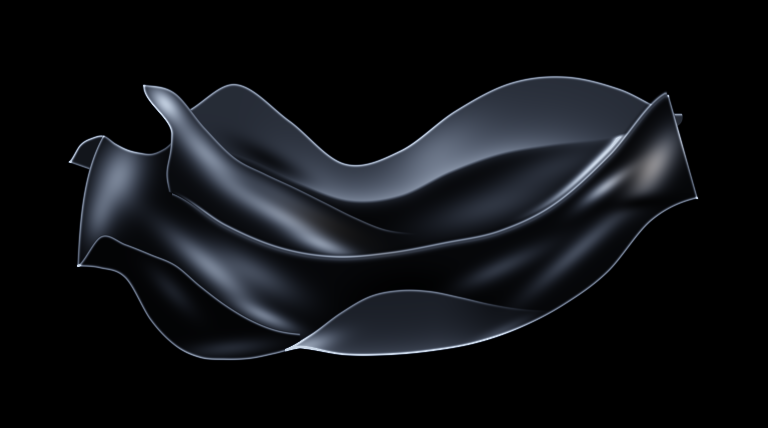
This background is drawn by a Shadertoy shader. Its source:

```glsl
// Translucent dark silk floating on black: overlapping sheets bounded by smooth
// spline edges, lit by stretched soft glows and thin bright rims, back to front.
// Space is 7.68 wide and 4.3 high, with y pointing down.

// Signed distance below a Catmull-Rom edge of evenly spaced heights
float below(vec2 p, float start, float gap, float k[10]) {
    float t = clamp((p.x - start) / gap, 0.0, 8.999);
    int i = int(t);
    float f = t - float(i), b = k[i], c = k[i + 1];
    float m = 0.5 * (c - k[max(i - 1, 0)]);
    float n = 0.5 * (k[min(i + 2, 9)] - b);
    float q = 3.0 * (c - b) - 2.0 * m - n, r = 2.0 * (b - c) + m + n;
    float slope = (m + f * (2.0 * q + 3.0 * r * f)) / gap;
    return (p.y - b - f * (m + f * (q + f * r))) / sqrt(1.0 + slope * slope);
}

float cover(float d) {
    float w = 4.3 / iResolution.y;
    return smoothstep(-w, w, d);
}

float rim(float d, float width) {
    return exp(-d * d / (width * width));
}

// Thin bright line just inside an edge
float hairline(float d) {
    return rim(d - 0.01, 0.014);
}

// Soft elliptical glow, turned by an angle
float glow(vec2 p, float x, float y, float rx, float ry, float angle) {
    p -= vec2(x, y);
    float c = cos(angle), s = sin(angle);
    vec2 q = vec2(c * p.x + s * p.y, c * p.y - s * p.x) / vec2(rx, ry);
    return exp(-dot(q, q));
}

void mainImage(out vec4 fragColor, in vec2 fragCoord) {
    vec2 uv = fragCoord / iResolution.xy;
    vec2 p = vec2(uv.x, 1.0 - uv.y) * vec2(7.68, 4.3);

    // Sheet edges
    float back = below(p, 1.8, 0.55, float[](1.14, 0.84, 1.21, 1.64, 1.51, 1.11, 0.83, 0.765, 0.89, 1.14));
    float fold = below(p, 2.0, 0.5, float[](1.45, 1.60, 1.84, 2.01, 1.96, 1.72, 1.54, 1.45, 1.39, 1.30));
    float sweep = below(p, 1.7, 0.55, float[](1.93, 2.27, 2.50, 2.59, 2.55, 2.45, 2.33, 2.06, 1.57, 0.95));
    float ridge = below(p, 1.45, 0.3, float[](0.85, 0.93, 1.28, 1.58, 1.74, 1.88, 2.03, 2.18, 2.30, 2.34));
    float crest = below(p, 0.68, 0.12, float[](1.63, 1.45, 1.38, 1.36, 1.44, 1.50, 1.53, 1.54, 1.49, 1.40));
    float lobe = below(p, 0.76, 0.25, float[](2.68, 2.37, 2.45, 2.55, 2.66, 2.87, 3.06, 3.21, 3.31, 3.35));
    float panel = below(p, 2.8, 0.3, float[](3.52, 3.36, 3.14, 2.97, 2.91, 2.92, 2.98, 3.05, 3.10, 3.12));
    float hemLeft = below(p, 0.75, 0.25, float[](2.68, 2.70, 2.80, 3.22, 3.48, 3.60, 3.62, 3.61, 3.56, 3.50));
    float hemRight = below(p, 3.0, 0.44, float[](3.50, 3.57, 3.57, 3.53, 3.45, 3.30, 3.07, 2.74, 2.22, 2.00));
    float hem = p.x < 3.0 ? hemLeft : hemRight;
    float left = p.x - 0.75 - 0.28 * exp((1.36 - p.y) / 0.5);
    float right = 6.69 + 0.28 * (p.y - 0.95) - p.x;
    float tongueLeft = p.x - 1.43 - 0.28 * smoothstep(0.87, 1.35, p.y) + 0.05 * rim(p.y - 1.75, 0.2);

    // Back sheet: lit band above the fold, deep hollow below it
    float band = 0.16 + 0.18 * exp(-abs(fold) / 0.22) * smoothstep(2.3, 3.3, p.x) * smoothstep(6.6, 4.8, p.x)
        + 0.09 * glow(p, 4.35, 1.5, 0.5, 0.25, -0.6) - 0.14 * glow(p, 2.75, 1.65, 0.4, 0.1, 0.5)
        + 0.22 * hairline(back);
    float hollow = 0.02 + 0.16 * glow(p, 4.9, 2.08, 0.75, 0.2, -0.3) + 0.12 * glow(p, 5.6, 1.65, 0.6, 0.16, -0.3)
        + 0.16 * exp(-abs(fold) / 0.06) + 0.4 * rim(sweep + 0.05, 0.045) * smoothstep(5.0, 5.9, p.x);
    float light = mix(band, hollow, smoothstep(-0.01, 0.035, fold));
    float corner = 0.1 - length(p - vec2(6.73, 1.18));
    light *= cover(back) * cover(p.x - 1.8) * cover(max(-sweep, corner)) * cover(max(6.65 - p.x, corner));

    // Small curled flap at the far left
    float curl = 1.63 + 0.35 * (p.x - 0.68) - p.y;
    float flap = cover(crest) * cover(curl) * cover(p.x - 0.68) * cover(1.03 - p.x);
    light = mix(light, 0.09 + 0.35 * hairline(crest) + 0.2 * hairline(curl), flap);

    // Front sheet, from the left shoulder to the right flap
    float top = p.x < 1.72 ? crest : sweep;
    float front = 0.035 + 0.30 * glow(p, 1.2, 1.75, 0.25, 0.4, 0.3) + 0.18 * glow(p, 0.98, 2.2, 0.15, 0.3, 0.2)
        + 0.26 * glow(p, 2.12, 2.72, 0.65, 0.13, 0.72) + 0.22 * glow(p, 2.7, 3.2, 0.35, 0.08, 0.4)
        + 0.20 * glow(p, 2.5, 2.72, 0.55, 0.17, 0.5) + 0.16 * glow(p, 4.95, 2.72, 0.6, 0.1, -0.45)
        + 0.20 * glow(p, 5.8, 2.5, 0.7, 0.1, -0.72) + 0.32 * glow(p, 6.55, 1.65, 0.4, 0.17, -1.0)
        + 0.36 * glow(p, 6.05, 1.88, 0.3, 0.07, -0.65);
    front *= 1.0 - 0.8 * rim(min(panel, 0.0), 0.25) * rim(p.x - 4.1, 0.8);
    front *= 1.0 - 0.85 * glow(p, 6.4, 2.04, 0.36, 0.08, -0.1);

    // Lower panel and dark left lobe
    float lower = 0.12 + 0.11 * exp(hem / 0.16) + 0.18 * glow(p, 3.1, 3.46, 0.3, 0.1, -0.3)
        + 0.36 * glow(p, 5.25, 3.22, 0.45, 0.06, -0.45) + 0.2 * hairline(panel);
    front = mix(front, lower, cover(panel) * cover(p.x - 2.85) * smoothstep(5.6, 4.3, p.x));
    float dark = 0.02 + 0.10 * glow(p, 1.72, 2.92, 0.3, 0.1, 0.8) + 0.13 * glow(p, 2.3, 3.5, 0.45, 0.09, -0.1)
        + 0.28 * hairline(lobe);
    front = mix(front, dark, cover(lobe) * cover(-max(min(panel, p.x - 2.85), p.x - 3.0)));
    front += 0.3 * hairline(-hem) + 0.24 * hairline(left) + 0.26 * hairline(right) + 0.2 * hairline(top);
    light = mix(light, front, cover(top) * cover(-hem) * cover(left) * cover(right));

    // Tongue folding over the middle
    float tongue = 0.05 + 0.32 * glow(p, 1.64, 1.02, 0.24, 0.13, 0.8) + 0.28 * glow(p, 2.02, 1.5, 0.55, 0.16, 0.85)
        + 0.30 * glow(p, 2.85, 2.2, 0.65, 0.12, 0.53) + 0.16 * glow(p, 3.25, 2.48, 0.35, 0.08, 0.3)
        + 0.14 * glow(p, 2.8, 1.95, 0.65, 0.1, 0.5)
        + 0.25 * hairline(tongueLeft) * smoothstep(2.1, 1.8, p.y) + 0.16 * hairline(ridge);
    light = mix(light, tongue, cover(ridge) * cover(-sweep) * cover(tongueLeft) * smoothstep(4.2, 3.75, p.x));

    // Doubled rim of the long sweep
    float span = smoothstep(1.7, 2.1, p.x) * cover(6.67 - p.x);
    light *= 1.0 - 0.8 * span * rim(sweep, 0.03);
    light += span * (0.3 * hairline(-sweep) + 0.1 * hairline(0.5 * sweep));

    // Silky contrast, then a steel-blue tint, warmer where the cloth turns brown
    light = clamp(light * (0.75 + 2.2 * light), 0.0, 0.85);
    vec3 steel = light * mix(vec3(0.78, 0.95, 1.32), vec3(0.95, 1.0, 1.05), sqrt(light));
    float warm = glow(p, 6.45, 1.7, 0.4, 0.25, -0.8) + glow(p, 3.4, 2.3, 0.5, 0.12, 0.4);
    fragColor = vec4(mix(steel, light * vec3(1.03, 0.98, 0.95), 0.7 * min(warm, 1.0)), 1.0);
}
```
